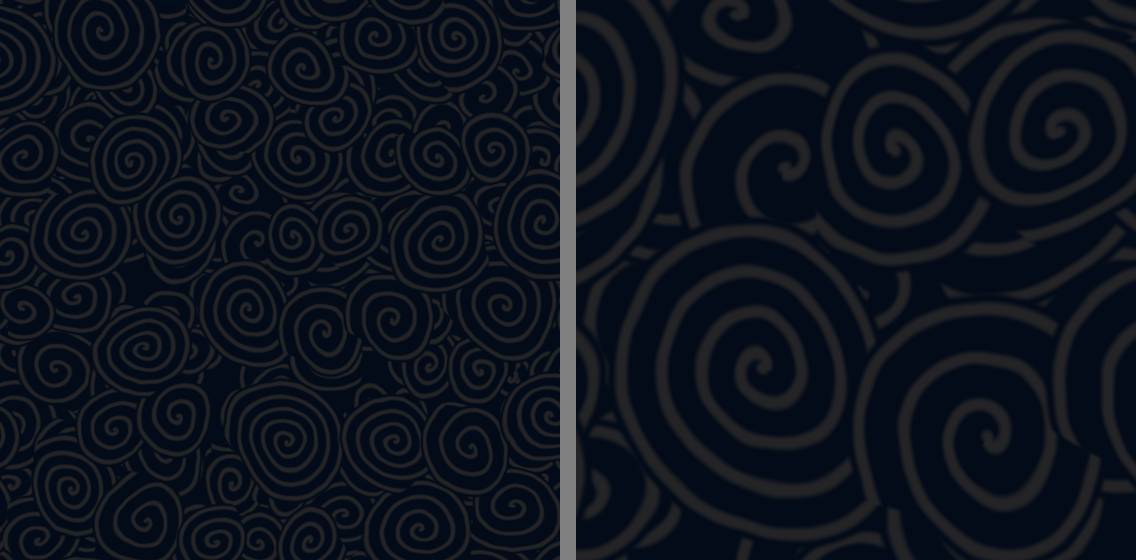
Left: the whole. Right: its middle third, enlarged.
A Shadertoy shader for this pattern:

```glsl
// Hand-drawn spirals packed like overlapping scales, dull grey lines on midnight blue.
// Three jittered grids are painted back to front; each spiral is sized by the
// distance to its nearest neighbour and hides what lies beneath it.

const vec3  NIGHT      = vec3(0.010, 0.043, 0.093);
const vec3  LINE       = vec3(0.140, 0.139, 0.150);
const int   LAYERS     = 3;
const float BACK_CELL  = 0.100;   // grid size of the rearmost layer
const float CELL_STEP  = 0.033;   // growth of the grid per layer
const float JITTER     = 0.60;    // spread of the centres inside a cell
const float FILL       = 0.60;    // radius as a share of the neighbour distance
const float MAX_RADIUS = 0.62;    // largest radius, in cells
const float PITCH      = 0.0225;  // wished distance between turns
const float HALF_WIDTH = 0.0036;
const float SOFTNESS   = 0.0022;
const float WOBBLE     = 0.004;   // shake of the drawing hand
const float TAU        = 6.2831853;

// Integer hash giving three values from 0 to 1
vec3 hash3(ivec2 cell, int seed) {
    uvec3 v = uvec3(ivec3(cell, seed) + 4096);
    v = v * 1664525u + 1013904223u;
    v.x += v.y * v.z;  v.y += v.z * v.x;  v.z += v.x * v.y;
    v ^= v >> 16u;
    v.x += v.y * v.z;  v.y += v.z * v.x;  v.z += v.x * v.y;
    return vec3(v >> 8u) / 16777216.0;
}

// Smooth two-channel noise from -1 to 1
vec2 noise2(vec2 p) {
    ivec2 c = ivec2(floor(p));
    vec2 f = fract(p);
    f = f * f * (3.0 - 2.0 * f);
    vec2 low  = mix(hash3(c, 90).xy, hash3(c + ivec2(1, 0), 90).xy, f.x);
    vec2 high = mix(hash3(c + ivec2(0, 1), 90).xy, hash3(c + ivec2(1, 1), 90).xy, f.x);
    return 2.0 * mix(low, high, f.y) - 1.0;
}

// Spiral centre in cell units, odd rows shifted by half a cell
vec2 centreOf(ivec2 cell, int layer) {
    vec2 shift = vec2(0.5 * float(cell.y & 1), 0.0);
    return vec2(cell) + 0.5 + shift + JITTER * (hash3(cell, layer).xy - 0.5);
}

// Radius in cell units, so that neighbours slightly overlap
float radiusOf(ivec2 cell, vec2 centre, int layer) {
    float nearest = 2.0;
    for (int y = -1; y <= 1; y++)
        for (int x = -1; x <= 1; x++)
            if (x != 0 || y != 0)
                nearest = min(nearest, distance(centre, centreOf(cell + ivec2(x, y), layer)));
    return min(FILL * nearest, MAX_RADIUS);
}

// Returns line strength in x and the covering mask in y
vec2 spiral(vec2 p, float radius, vec3 rnd, float soft) {
    float turns = max(2.0, floor(radius / PITCH + 0.5));
    float pitch = radius / (turns - 0.4);
    if (rnd.x < 0.5) p.x = -p.x;

    // Polar coordinates with an uneven, slightly oval outline
    float angle = atan(p.y, p.x);
    float r = length(p);
    r *= 1.0 + 0.07 * sin(2.0 * angle + TAU * rnd.y) + 0.03 * sin(3.0 * angle + TAU * rnd.z);
    float a = fract(angle / TAU + rnd.z);

    // Distance to the closest turn, corrected for the slope of the curve
    float turn = clamp(floor(r / pitch - a + 0.5), 0.0, turns - 1.0);
    float d = abs(r - pitch * (turn + a));
    d *= r / length(vec2(r, pitch / TAU));
    d = min(d, r);
    float line = 1.0 - smoothstep(HALF_WIDTH - soft, HALF_WIDTH + soft, d);

    // The body ends on the outermost turn and closes quickly at its tip
    float edge = pitch * (turns - 1.0 + min(a, 14.0 * (1.0 - a))) - r;
    float mask = smoothstep(-HALF_WIDTH - 3.0 * soft, -HALF_WIDTH - soft, edge);
    return vec2(line, mask);
}

void mainImage(out vec4 fragColor, in vec2 fragCoord) {
    vec2 uv = fragCoord / iResolution.y;
    float soft = max(SOFTNESS, 0.75 / iResolution.y);
    uv += WOBBLE * noise2(uv * 17.0) + 0.25 * WOBBLE * noise2(uv * 60.0);

    // Paint the layers from back to front
    float ink = 0.0;
    for (int layer = 0; layer < LAYERS; layer++) {
        float size = BACK_CELL + CELL_STEP * float(layer);
        vec2 p = uv / size;
        ivec2 home = ivec2(floor(p));
        for (int y = -2; y <= 2; y++)
            for (int x = -2; x <= 2; x++) {
                ivec2 cell = home + ivec2(x, y);
                vec2 centre = centreOf(cell, layer);
                vec2 offset = p - centre;
                if (length(offset) > 1.5 * MAX_RADIUS) continue;
                float radius = radiusOf(cell, centre, layer);
                vec2 s = spiral(offset * size, radius * size, hash3(cell, layer + 20), soft);
                ink = mix(ink, s.x, s.y);
            }
    }
    fragColor = vec4(mix(NIGHT, LINE, ink), 1.0);
}
```
